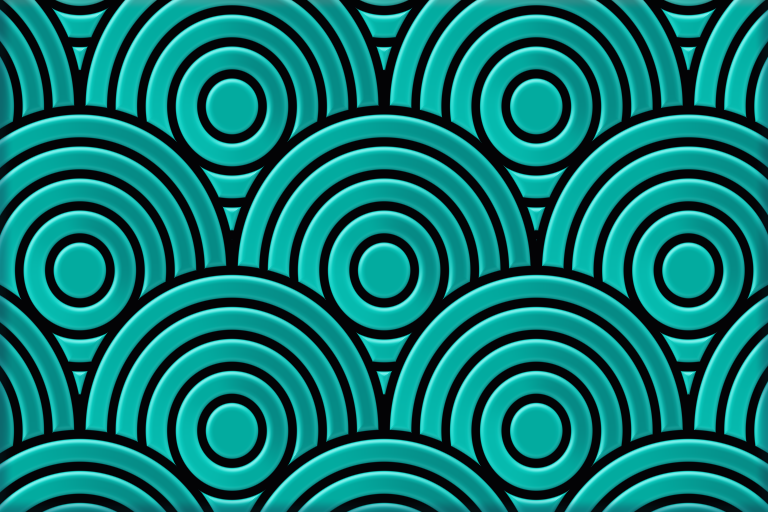
Write a WebGL 2 fragment shader that draws this pattern.

```glsl
#version 300 es
precision highp float;
// Overlapping round scales of concentric raised teal bands on black.
// Each row hides part of the row above it; one signed distance to the nearest
// band edge gives both the outline and the slope that lights the bevel.

uniform vec2 u_resolution;
out vec4 fragColor;

// Layout, in units of 1/512 of the canvas height, y pointing down
const float HEIGHT = 512.0;
const float ASPECT = 1.5;
const float COLUMN_STEP = 304.3;
const float ROW_STEP = 162.2;
const float ODD_ROW_DROP = 1.8;
const vec2 FIRST_CENTER = vec2(232.0, 106.4);
const float STRETCH = 1.065;       // scales are slightly taller than wide

// Scale profile
const float DISK_RADIUS = 28.0;
const float RING_STEP = 32.0;
const float GAP = 9.0;
const float TEAL_RADIUS = DISK_RADIUS + 4.0 * RING_STEP;
const float OUTER_RADIUS = TEAL_RADIUS + GAP;

// Lighting
const vec2 LIGHT_DIR = vec2(-0.45, -0.89);
const vec2 SHADE_DIR = vec2(0.86, -0.51);
const float SLOPE_STEP = 1.2;
const float BORDER = 14.0;

const vec3 INK = vec3(0.01, 0.01, 0.02);
const vec3 TEAL = vec3(0.01, 0.67, 0.625);
const vec3 LIGHT = vec3(0.06, 0.87, 0.82);
const vec3 SHADE = vec3(0.03, 0.50, 0.49);
const vec3 GLINT = vec3(0.62, 0.96, 0.95);
const vec3 BORDER_BLUE = vec3(0.08, 0.38, 0.44);

// Distance to the band edges of one scale, positive on teal
float bandDistance(float r) {
    float halfGap = 0.5 * GAP;
    float t = mod(r - DISK_RADIUS - halfGap, RING_STEP);
    float band = 0.5 * (RING_STEP - GAP) - abs(t - 0.5 * RING_STEP);
    float d = r < DISK_RADIUS + halfGap ? DISK_RADIUS - r : band;
    return min(d, TEAL_RADIUS - r);
}

// x: distance to the visible piece's edge, yz: offset from its scale's center
vec3 visiblePiece(vec2 p) {
    float frontRow = ceil((p.y - FIRST_CENTER.y + OUTER_RADIUS) / ROW_STEP);
    float clip = 1e3;
    for (int i = 0; i < 5; i++) {
        float row = frontRow - float(i);
        float odd = mod(row, 2.0);
        vec2 q = p - FIRST_CENTER;
        q.y -= row * ROW_STEP + odd * ODD_ROW_DROP;
        q.x -= 0.5 * odd * COLUMN_STEP;
        q.x -= COLUMN_STEP * round(q.x / COLUMN_STEP);
        q.x *= STRETCH;
        float r = length(q);
        if (r < OUTER_RADIUS - 0.5 * GAP) {
            return vec3(min(bandDistance(r), clip), q);
        }
        clip = min(clip, r - OUTER_RADIUS);
    }
    return vec3(-0.5 * GAP, 0.0, 1.0);
}

// Unit-like vector pointing out of the piece, across its nearest edge
vec2 outwardSlope(vec2 p) {
    vec2 e = vec2(SLOPE_STEP, 0.0);
    vec2 g = vec2(visiblePiece(p + e.xy).x - visiblePiece(p - e.xy).x,
                  visiblePiece(p + e.yx).x - visiblePiece(p - e.yx).x);
    return -g / (2.0 * SLOPE_STEP);
}

vec3 tealSurface(vec2 p, vec3 piece) {
    float d = piece.x;
    float r = length(piece.yz);
    float facing = dot(outwardSlope(p), LIGHT_DIR);

    // Broad shading around each scale, leaving the disk even
    float sweep = dot(piece.yz / max(r, 1.0), SHADE_DIR);
    float onRings = smoothstep(DISK_RADIUS, DISK_RADIUS + GAP, r);
    vec3 color = mix(TEAL, SHADE, 0.75 * onRings * smoothstep(0.1, 1.0, sweep));
    color = mix(color, LIGHT, 0.3 * onRings * smoothstep(0.2, 1.0, -sweep));

    // Rounded edges: soft glow, bright glint towards the light, dim far side
    float rim = 1.0 - smoothstep(1.5, 9.0, d);
    color = mix(color, LIGHT, rim * (0.5 + 0.45 * clamp(facing, -1.0, 1.0)));
    float line = smoothstep(0.0, 2.0, d) * (1.0 - smoothstep(2.0, 5.5, d));
    color = mix(color, GLINT, line * (0.12 + 0.68 * smoothstep(0.25, 1.0, facing)));
    float lip = 1.0 - smoothstep(0.0, 4.0, d);
    return mix(color, SHADE, 0.7 * lip * smoothstep(0.0, 0.9, -facing));
}

// Bevel along the canvas frame: pale at the top, dim blue elsewhere
vec3 frameBevel(vec3 color, vec2 p) {
    vec2 size = HEIGHT * vec2(ASPECT, 1.0);
    vec2 side = min(p, size - p);
    float edge = 1.0 - smoothstep(0.0, BORDER, min(side.x, size.y - p.y));
    float top = 1.0 - smoothstep(0.0, 0.7 * BORDER, p.y);
    color = mix(color, BORDER_BLUE * (0.25 + color.g), 0.55 * edge);
    return mix(color, GLINT * color.g, 0.45 * top);
}

void main() {
    vec2 uv = gl_FragCoord.xy / u_resolution;
    vec2 p = HEIGHT * vec2(ASPECT * uv.x, 1.0 - uv.y);
    float pixel = HEIGHT / u_resolution.y;
    vec3 piece = visiblePiece(p);
    float coverage = smoothstep(-0.7 * pixel, 0.9 * pixel, piece.x);
    vec3 color = mix(INK, tealSurface(p, piece), coverage);
    fragColor = vec4(frameBevel(color, p), 1.0);
}
```
